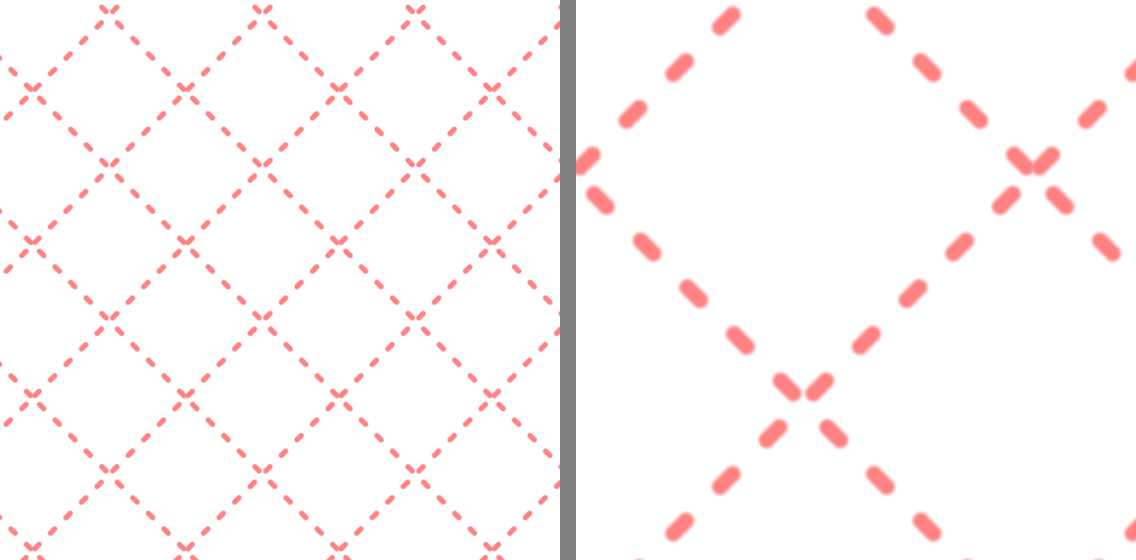
Left, the full canvas; right, a detail of the centre.
Give the GLSL for this pattern, as a Shadertoy shader.

```glsl
#define REPEATS 3.657
#define CROSSING vec2(0.214, 0.060)
#define DASHES 10
#define FIRST_DASH 0.0581
#define DASH_STEP 0.1016
#define DASH_HALF_LENGTH 0.0195
#define DASH_RADIUS 0.0171
#define SOFTNESS 0.007
#define PAPER vec3(1.0)
#define INK vec3(1.0, 0.51, 0.51)

// Distance to a round-capped dash centred at the origin
float dashDistance(vec2 p, vec2 direction) {
    float along = clamp(dot(p, direction), -DASH_HALF_LENGTH, DASH_HALF_LENGTH);
    return length(p - direction * along) - DASH_RADIUS;
}

// Distance to the two mirrored diagonals, whose dashes restart in every tile
float latticeDistance(vec2 p) {
    float nearest = 1.0;
    for (int i = 0; i < DASHES; i++) {
        float t = FIRST_DASH + DASH_STEP * float(i);
        for (float side = -1.0; side <= 1.0; side += 2.0) {
            vec2 slope = vec2(side, -1.0);
            vec2 offset = p - slope * t;
            offset -= floor(offset + 0.5); // wrap to the nearest repeat
            nearest = min(nearest, dashDistance(offset, normalize(slope)));
        }
    }
    return nearest;
}

void mainImage(out vec4 fragColor, in vec2 fragCoord) {
    // One unit per tile, measured from a crossing
    vec2 tile = fragCoord / iResolution.y * REPEATS - CROSSING;
    float edge = max(SOFTNESS, REPEATS / iResolution.y);

    float coverage = 1.0 - smoothstep(-edge, edge, latticeDistance(tile));
    fragColor = vec4(mix(PAPER, INK, coverage), 1.0);
}
```
